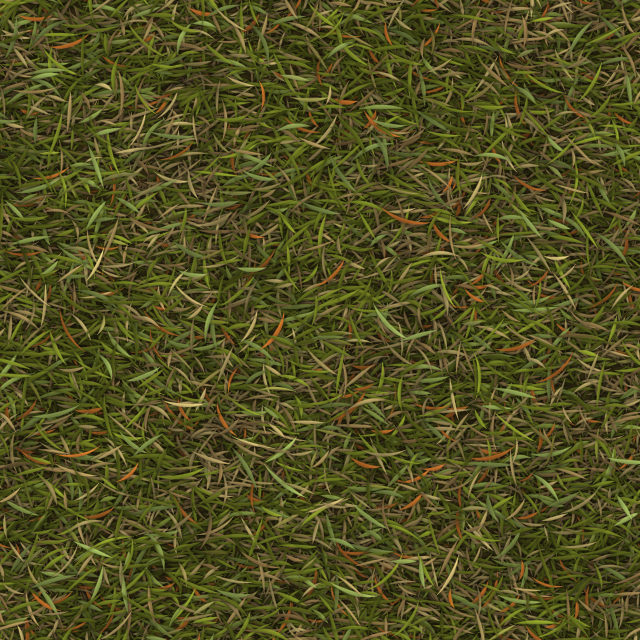
Give the GLSL for this texture, as a Shadertoy shader.

```glsl
vec4 hash4(vec3 p) {
    vec4 h = fract(p.xyzx * vec4(.1031, .1030, .0973, .1099));
    h += dot(h, h.wzxy + 33.33);
    return fract((h.xxyz + h.yzzw) * h.zywx);
}

// Broad drift between lush and dried areas, about -1 to 1
float dryness(vec2 p) {
    return .6 * sin(p.x * 7. + 2. * sin(p.y * 6. + 1.) + 1.2) * sin(p.y * 9. + 1.5 * sin(p.x * 5.))
         + .4 * sin(p.x * 19. - p.y * 13. + 2. * sin(p.y * 17.));
}

// Distance to a tapered, curved blade lying along x
float bladeDistance(vec2 q, float halfLength, float halfWidth, float bend) {
    float t = q.x / halfLength;
    float side = abs(q.y - bend * halfLength * t * t) - halfWidth * (1. - t * t);
    return max(side, abs(q.x) - halfLength);
}

vec3 bladeColor(vec4 pick, float dry, float depth) {
    vec3 straw = mix(vec3(.42, .33, .20), vec3(.60, .54, .34), pick.y);
    vec3 green = mix(vec3(.25, .27, .07), vec3(.43, .48, .13), pick.y);
    vec3 paleGreen = vec3(.43, .49, .25);
    green = mix(green, paleGreen, step(.82, pick.z) * depth);
    vec3 color = mix(green, straw, dry);
    // A few rusty blades
    color = mix(color, vec3(.56, .32, .12), step(.965, pick.w));
    return color * mix(.68, 1.12, depth) * mix(.78, 1.2, pick.x);
}

void mainImage(out vec4 fragColor, in vec2 fragCoord) {
    vec2 uv = fragCoord / iResolution.y;
    float soft = max(.0013, .7 / iResolution.y);

    // Shaded soil
    vec3 color = vec3(.17, .145, .06) * (1. + .2 * sin(uv.x * 130. + 3. * sin(uv.y * 170.)));

    // Blades, from fine litter up to long leaves
    const int LAYERS = 20;
    for (int layer = 0; layer < LAYERS; layer++) {
        float depth = float(layer) / float(LAYERS - 1);
        float cellSize = mix(.024, .05, depth);
        vec2 shift = vec2(7.37, 3.71) * float(layer);
        vec2 cell = floor(uv / cellSize + shift);

        for (int y = -1; y <= 1; y++)
        for (int x = -1; x <= 1; x++) {
            vec2 id = cell + vec2(x, y);
            vec4 place = hash4(vec3(id, float(layer) + 1.));
            vec4 pick = hash4(vec3(id, float(layer) + 51.));
            vec2 center = (id + place.xy - shift) * cellSize;

            float dry = smoothstep(-.06, .06, .38 + .24 * dryness(center) - fract(pick.x * 17. + pick.w));
            float lean = place.z * 2. - 1.;
            float angle = lean * (.65 + .85 * lean * lean) * mix(1., 1.2, dry)
                        + .22 * sin(center.x * 6. + center.y * 8.);
            vec2 axis = vec2(cos(angle), sin(angle));
            vec2 q = uv - center;
            q = vec2(dot(q, axis), dot(q, vec2(-axis.y, axis.x)));

            float halfLength = cellSize * mix(.35, .85, place.w) * mix(1., .85, dry);
            float halfWidth = mix(.0019, .0032, pick.z) * mix(.9, 1.1, depth) * mix(1., .85, dry);
            float d = bladeDistance(q, halfLength, halfWidth, (pick.w - .5) * .5);

            // Contact shadow, then the blade with one lit side
            color *= 1. - .18 * (1. - smoothstep(-.001, .005, d));
            float lit = 1. + .14 * clamp(q.y / halfWidth, -1., 1.) + .1 * q.x / halfLength;
            float cover = 1. - smoothstep(-soft, soft, d);
            color = mix(color, bladeColor(pick, dry, depth) * lit, cover * .95);
        }
    }

    // Gentle light and dark clumps
    color *= 1.04 + .09 * sin(uv.x * 23. + 2. * sin(uv.y * 15.)) * sin(uv.y * 27. + sin(uv.x * 11.));
    fragColor = vec4(color, 1.);
}
```
